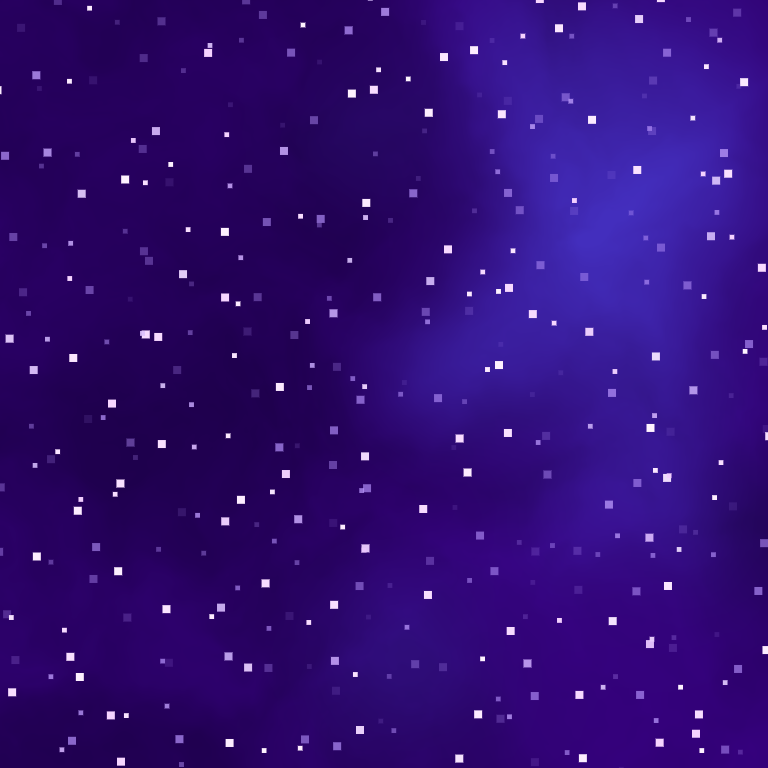
This texture is drawn by a three.js fragment shader. Its source:

```glsl
varying vec2 vUv;

const vec3 DEEP_INDIGO = vec3(0.118, 0.0, 0.300);
const vec3 VIOLET      = vec3(0.212, 0.004, 0.500);
const vec3 NEBULA_BLUE = vec3(0.262, 0.180, 0.740);
const vec3 LAVENDER    = vec3(0.690, 0.550, 0.970);
const vec3 STAR_WHITE  = vec3(1.0, 0.960, 1.0);
const vec3 STAR_PINK   = vec3(0.960, 0.820, 1.0);

const float BIG_STAR     = 0.0052;  // half side of a square
const float SMALL_STAR   = 0.0031;
const float BIG_CELLS    = 15.0;    // cells across the canvas
const float SMALL_CELLS  = 14.0;
const float STAR_DENSITY = 0.86;
const float EDGE         = 0.0007;
const float WARP         = 0.11;

vec4 hash4(vec2 p) {
  vec4 q = fract(p.xyxy * vec4(0.1031, 0.1030, 0.0973, 0.1099));
  q += dot(q, q.wzxy + 33.33);
  return fract((q.xxyz + q.yzzw) * q.zywx);
}

float valueNoise(vec2 p) {
  vec2 i = floor(p);
  vec2 f = fract(p);
  f = f * f * f * (f * (f * 6.0 - 15.0) + 10.0);
  float low  = mix(hash4(i).x, hash4(i + vec2(1.0, 0.0)).x, f.x);
  float high = mix(hash4(i + vec2(0.0, 1.0)).x, hash4(i + 1.0).x, f.x);
  return mix(low, high, f.y);
}

float fbm(vec2 p) {
  float sum = 0.0;
  float gain = 0.5;
  for (int i = 0; i < 5; i++) {
    sum += gain * valueNoise(p);
    p = mat2(0.8, 0.6, -0.6, 0.8) * p * 2.03 + 17.0;
    gain *= 0.5;
  }
  return sum;
}

// Soft round patch of light
float glow(vec2 p, vec2 center, float radius) {
  vec2 d = (p - center) / radius;
  return exp(-dot(d, d));
}

vec3 nebula(vec2 uv) {
  vec2 drift = vec2(fbm(uv * 4.0 + 3.0), fbm(uv * 4.0 + 41.0)) - 0.48;
  vec2 p = uv + WARP * drift;
  float smoke = fbm(uv * 5.0 + drift * 1.5 + 70.0);

  // Indigo to violet ground with dark pockets
  float ground = 0.34 + 0.36 * smoothstep(0.35, 0.9, uv.x) + 0.9 * (smoke - 0.48);
  ground -= 0.30 * glow(p, vec2(0.36, 0.52), 0.20);
  ground -= 0.65 * glow(p, vec2(1.0, 0.31), 0.10);
  ground += 0.20 * glow(p, vec2(0.75, 0.10), 0.22);
  vec3 color = mix(DEEP_INDIGO, VIOLET, clamp(ground, 0.0, 1.0));

  // Blue cloud running from the upper right to the middle
  float cloud = 0.80 * glow(p, vec2(0.84, 0.79), 0.16);
  cloud += 0.42 * glow(p, vec2(0.73, 0.67), 0.12);
  cloud += 0.55 * glow(p, vec2(0.83, 0.55), 0.14);
  cloud += 0.44 * glow(p, vec2(0.62, 0.54), 0.10);
  cloud += 0.40 * glow(p, vec2(0.83, 0.35), 0.13);
  cloud += 0.34 * glow(p, vec2(0.67, 0.90), 0.14);
  cloud += 0.30 * glow(p, vec2(0.54, 0.11), 0.12);
  cloud += 0.14 * glow(p, vec2(0.45, 0.83), 0.08);
  cloud *= 0.72 + 0.55 * smoke;
  return mix(color, NEBULA_BLUE, clamp(cloud, 0.0, 1.0));
}

// One layer of square stars, jittered over a grid
vec3 addStars(vec3 color, vec2 uv, float cells, float halfSide, float seed) {
  vec2 home = floor(uv * cells);
  for (int y = -1; y <= 1; y++) {
    for (int x = -1; x <= 1; x++) {
      vec2 cell = home + vec2(float(x), float(y));
      vec4 place = hash4(cell + seed);
      vec4 look = hash4(cell + seed + 57.0);
      vec2 d = abs(uv - (cell + place.xy) / cells);
      float square = 1.0 - smoothstep(halfSide - EDGE, halfSide + EDGE, max(d.x, d.y));
      float present = step(place.z, STAR_DENSITY);
      float light = look.x;
      vec3 bright = mix(STAR_PINK, STAR_WHITE, look.y);
      vec3 tint = mix(LAVENDER, bright, smoothstep(0.45, 0.75, light));
      float opacity = mix(0.12, 1.0, smoothstep(0.0, 0.75, light));
      color = mix(color, tint, square * present * opacity);
    }
  }
  return color;
}

void main() {
  vec3 color = nebula(vUv);
  color = addStars(color, vUv, BIG_CELLS, BIG_STAR, 11.0);
  color = addStars(color, vUv, SMALL_CELLS, SMALL_STAR, 137.0);
  gl_FragColor = vec4(color, 1.0);
}
```
